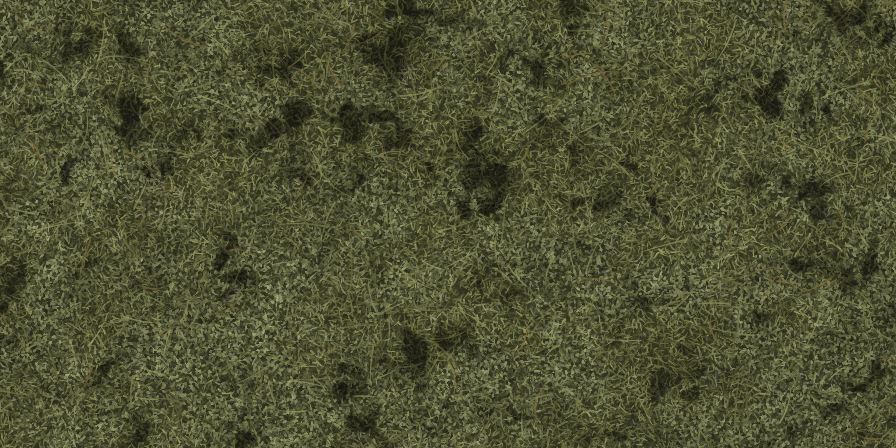
Give the GLSL for this texture, as a Shadertoy shader.

```glsl
vec2 hash2(vec2 p) {
    vec3 q = fract(p.xyx * vec3(0.1031, 0.1030, 0.0973));
    q += dot(q, q.yzx + 33.33);
    return fract((q.xx + q.yz) * q.zy);
}

// Random cell values blended softly into a smooth field
float softCells(vec2 p) {
    vec2 base = floor(p);
    float sum = 0.0, total = 0.0;
    for (int k = 0; k < 9; k++) {
        vec2 cell = base + vec2(k % 3 - 1, k / 3 - 1);
        vec2 d = p - cell - hash2(cell);
        float w = exp(-6.0 * dot(d, d));
        sum += w * hash2(cell + 57.7).x;
        total += w;
    }
    return sum / total;
}

// Nearest elongated seed: distance, then two random values
vec3 cellGrain(vec2 p) {
    vec2 base = floor(p);
    vec3 nearest = vec3(9.0);
    for (int k = 0; k < 9; k++) {
        vec2 cell = base + vec2(k % 3 - 1, k / 3 - 1);
        vec2 look = hash2(cell + 91.3);
        vec2 d = p - cell - hash2(cell + 13.1);
        float angle = 6.2832 * fract(look.x * 5.0 + look.y);
        float stretch = dot(d, vec2(cos(angle), sin(angle)));
        float size = sqrt(dot(d, d) * 1.5 - stretch * stretch);
        if (size < nearest.x) nearest = vec3(size, look);
    }
    return nearest;
}

// Curved tapering blades, one per cell: coverage, tone, hue
vec3 blades(vec2 p, float density, float seed, float reach, float width, float share) {
    vec2 q = p * density, base = floor(q);
    float soft = 0.55 / iResolution.y;
    vec3 top = vec3(0.0);
    for (int k = 0; k < 9; k++) {
        vec2 cell = base + vec2(k % 3 - 1, k / 3 - 1);
        vec2 shape = hash2(cell + seed + 71.3), look = hash2(cell + seed + 23.9);
        if (fract(look.x * 7.3 + shape.y) > share) continue;
        vec2 d = q - cell - hash2(cell + seed);
        float angle = shape.x * 6.2832;
        vec2 dir = vec2(cos(angle), sin(angle));
        float along = dot(d, dir) / (reach * (0.5 + 0.5 * shape.y));
        float across = dot(d, vec2(-dir.y, dir.x)) + (look.y - 0.5) * 0.35 * along * along;
        float halfWidth = width * (0.75 - 0.35 * along);
        float cover = smoothstep(halfWidth + soft, halfWidth - soft, abs(across) / density);
        cover *= smoothstep(1.0, 0.8, abs(along));
        if (cover > top.x) top = vec3(cover, look);
    }
    return top;
}

vec3 foliage(float tone, float hue) {
    float grey = clamp(hue + 1.6 * (tone - 0.34), 0.0, 1.0);
    return tone * mix(vec3(1.0, 1.02, 0.48), vec3(0.97, 1.01, 0.70), grey) + vec3(0.0, 0.0, 0.015);
}

void mainImage(out vec4 fragColor, in vec2 fragCoord) {
    vec2 p = fragCoord / iResolution.y + 3.0;

    // Clumps, small shaded hollows and hue patches
    vec2 wobble = 0.012 * sin(p.yx * 47.0 + 3.0 * sin(p * 31.0));
    float broad = softCells((p + wobble) * 12.0);
    float fine = softCells((p - wobble) * 30.0 + 40.0);
    float patchHue = softCells((p + wobble) * 11.0 + 80.0);
    float hollow = smoothstep(0.36, 0.12, 0.55 * broad + 0.45 * fine);
    float light = (0.80 + 0.20 * broad + 0.26 * fine) * (1.0 - 0.42 * hollow);
    vec3 color = foliage(0.19 * light, 0.5);

    // Tangled short growth, brighter towards the top
    for (int i = 0; i < 5; i++) {
        float level = float(i);
        vec3 b = blades(p, 46.0 + 8.0 * level, 31.0 * level, 0.9, 0.0019, 0.95);
        float tone = mix(0.12, 0.49, b.y) + 0.018 * level;
        color = mix(color, foliage(tone * light, clamp(0.6 * patchHue + b.z - 0.4, 0.0, 1.0)), 0.92 * b.x);
    }

    // Pale and dark leaf grains in patches
    vec3 grain = cellGrain(p * 125.0);
    float soft = 60.0 / iResolution.y;
    float leaf = smoothstep(0.45 + soft, 0.45 - soft, grain.x);
    float grainShare = smoothstep(0.3, 0.75, patchHue) * 0.5 + 0.22;
    float grainTone = mix(0.12, 0.58, grain.y) * light;
    color = mix(color, foliage(grainTone, 0.2 + 0.6 * grain.z), leaf * grainShare);

    // Sparse long stems, some dry and straw coloured
    for (int i = 0; i < 2; i++) {
        vec3 b = blades(p, 15.0 + 6.0 * float(i), 300.0 + 47.0 * float(i), 0.95, 0.0020, 0.36);
        vec3 stem = foliage(mix(0.32, 0.55, b.y), 0.5 * b.z);
        stem = mix(stem, vec3(0.46, 0.39, 0.21), step(0.86, b.z));
        color = mix(color, stem * mix(1.0, light, 0.7), 0.8 * b.x);
    }
    fragColor = vec4(color, 1.0);
}
```
